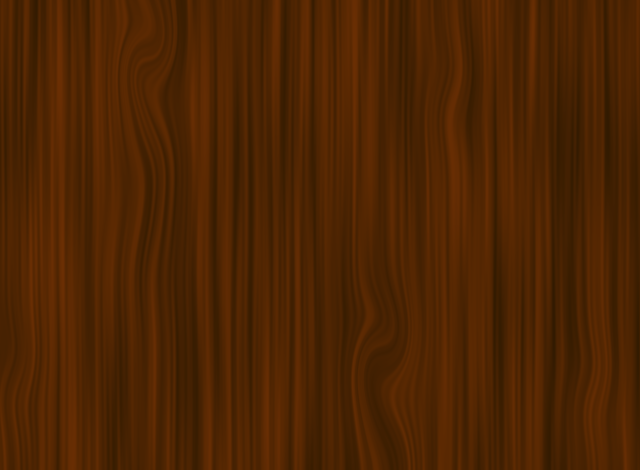
Reproduce this texture procedurally as a Shadertoy shader.

```glsl
#define DARK_WOOD vec3(0.195, 0.103, 0.004)
#define LIGHT_WOOD vec3(0.435, 0.188, 0.012)
#define CONTRAST 1.3
#define BRIGHTNESS 0.465
#define KNOT_COUNT 8

// Knots: centre x, centre y, half width, twist in radians
const vec4 KNOTS[KNOT_COUNT] = vec4[](
    vec4(0.315, 0.885, 0.046, 1.35),
    vec4(0.325, 0.700, 0.056, -0.45),
    vec4(0.310, 0.480, 0.065, 0.25),
    vec4(0.815, 0.250, 0.052, 1.35),
    vec4(0.825, 0.060, 0.056, -0.45),
    vec4(0.960, 0.800, 0.050, 0.45),
    vec4(0.030, 0.200, 0.048, 0.50),
    vec4(1.260, 0.170, 0.048, 0.45));

float hash(vec2 p) {
    vec3 q = fract(p.xyx * vec3(0.1031, 0.1030, 0.0973));
    q += dot(q, q.yzx + 33.33);
    return fract((q.x + q.y) * q.z);
}

// Smooth random tone along one column, with its own phase
float strand(float column, float y, float seed) {
    y += 20.0 * hash(vec2(column, seed)) + 40.0;
    float cell = floor(y);
    float key = column + seed * 17.0;
    return mix(hash(vec2(key, cell)), hash(vec2(key, cell + 1.0)),
               smoothstep(0.0, 1.0, y - cell));
}

// Long fibres, centred on zero
float fibres(vec2 p, vec2 frequency, float seed) {
    p *= frequency;
    float column = floor(p.x);
    return mix(strand(column, p.y, seed), strand(column + 1.0, p.y, seed),
               smoothstep(0.0, 1.0, p.x - column)) - 0.5;
}

// Twists the grain around each tall elliptical knot
vec2 bendGrain(vec2 p) {
    for (int i = 0; i < KNOT_COUNT; i++) {
        vec4 knot = KNOTS[i];
        vec2 radius = knot.z * vec2(1.0, 1.6);
        vec2 d = (p - knot.xy) / radius;
        float angle = knot.w * exp(-dot(d, d) * 0.8);
        float c = cos(angle), s = sin(angle);
        p = knot.xy + radius * vec2(c * d.x - s * d.y, s * d.x + c * d.y);
    }
    return p;
}

void mainImage(out vec4 fragColor, in vec2 fragCoord) {
    vec2 p = fragCoord / iResolution.y;
    vec2 grain = bendGrain(p);
    grain.x += 0.0012 * sin(grain.y * 9.0 + grain.x * 23.0);

    // Fade the finest fibres where the knots squeeze them
    float squeeze = fwidth(grain.x) * 170.0;
    float fineFade = 1.0 - smoothstep(0.8, 1.6, squeeze);

    // Layers from broad bands to fine fibres
    float tone = 0.10 * fibres(grain, vec2(7.0, 3.5), 1.0);
    tone += 0.13 * fibres(grain, vec2(30.0, 2.2), 2.0);
    tone += 0.42 * fibres(grain, vec2(90.0, 2.2), 3.0);
    tone += 0.35 * fibres(grain, vec2(170.0, 2.8), 4.0) * fineFade;

    // Faint clouds shared by neighbouring fibres
    tone += 0.02 * sin(p.y * 16.0 + 1.5 * sin(p.x * 5.0));

    float shade = clamp(BRIGHTNESS + CONTRAST * tone, 0.0, 1.0);
    fragColor = vec4(mix(DARK_WOOD, LIGHT_WOOD, shade), 1.0);
}
```
